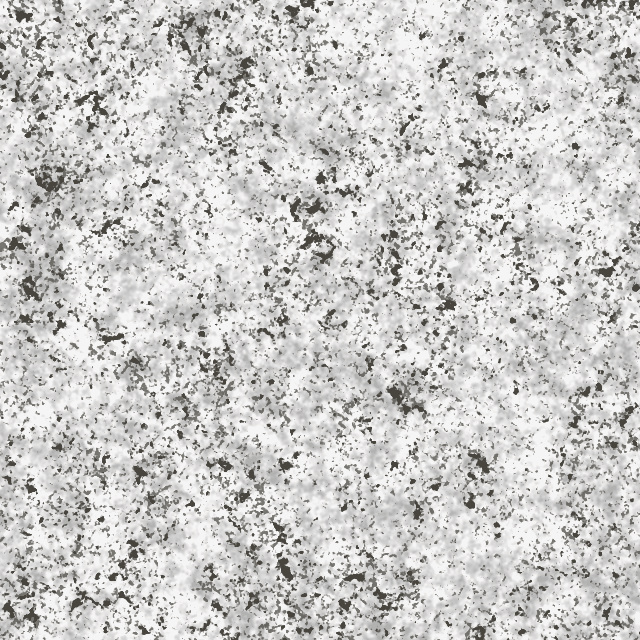
This texture is drawn by a WebGL 2 fragment shader. Its source:

```glsl
#version 300 es
precision highp float;
// Pale speckled granite: a cloudy white and grey ground, scattered with
// dark ragged grains and finer grey specks. Each layer is a thresholded
// sum of value noise octaves; a broad noise gathers grains into clusters.

uniform vec2 u_resolution;
out vec4 fragColor;

// Integer hash of a lattice cell, giving 0 to 1
float hash(vec2 cell, uint seed) {
    uvec2 q = uvec2(ivec2(cell));
    uint h = q.x * 1597334677u ^ q.y * 3812015801u ^ seed * 2654435769u;
    h = (h ^ (h >> 16)) * 2146121005u;
    h = (h ^ (h >> 15)) * 2221713035u;
    h ^= h >> 16;
    return float(h >> 8) / 16777216.0;
}

float valueNoise(vec2 p, uint seed) {
    vec2 cell = floor(p);
    vec2 f = fract(p);
    f = f * f * (3.0 - 2.0 * f);
    float bottom = mix(hash(cell, seed), hash(cell + vec2(1, 0), seed), f.x);
    float top = mix(hash(cell + vec2(0, 1), seed), hash(cell + vec2(1, 1), seed), f.x);
    return mix(bottom, top, f.y);
}

// Rotated octaves, scaled to zero mean and unit deviation
float fractalNoise(vec2 p, int octaves, float gain, uint seed) {
    const mat2 turn = mat2(0.8, 0.6, -0.6, 0.8);
    float sum = 0.0, power = 0.0, amplitude = 1.0;
    for (int i = 0; i < octaves; i++) {
        p = turn * p;
        sum += amplitude * (valueNoise(p, seed + uint(i)) - 0.5);
        power += amplitude * amplitude;
        amplitude *= gain;
        p *= 2.03;
    }
    return sum / (0.2145 * sqrt(power));
}

void main() {
    vec2 p = gl_FragCoord.xy / min(u_resolution.x, u_resolution.y);

    // Cloudy ground of white and light grey
    float clouds = 0.8 * fractalNoise(p * 24.0, 4, 0.75, 10u)
                 + 0.6 * fractalNoise(p * 110.0, 2, 0.7, 20u);
    float ground = clamp(0.885 + 0.08 * clouds, 0.7, 0.965);

    // Clusters, slightly drawn out vertically
    float cluster = fractalNoise(p * vec2(17.0, 12.0), 3, 0.8, 30u);

    // Ragged dark grains
    float grainField = 0.93 * fractalNoise(p * 82.0, 3, 0.55, 40u) + 0.36 * cluster;
    float grains = smoothstep(1.25, 1.85, grainField);

    // Fine specks, paler than the grains
    float speckField = 0.95 * fractalNoise(p * 185.0, 2, 0.6, 50u) + 0.3 * cluster;
    float specks = 0.72 * smoothstep(0.6, 1.85, speckField);

    // Warm dark mineral over the near neutral ground
    float mineral = max(grains, specks);
    vec3 color = mix(ground * vec3(1.0, 0.996, 0.994), vec3(0.28, 0.27, 0.245), mineral);
    fragColor = vec4(color, 1.0);
}
```
